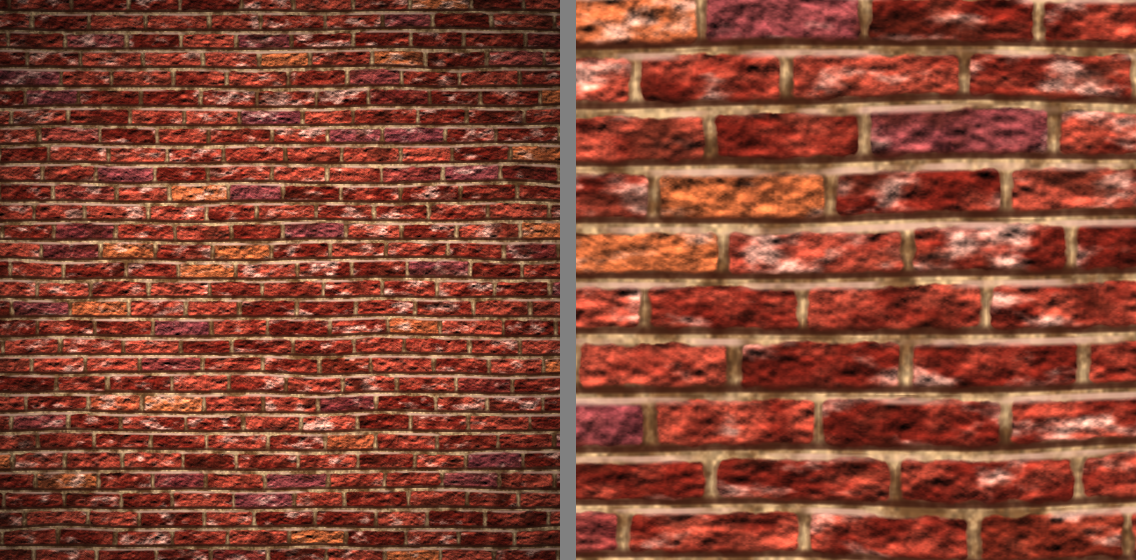
Left, the full canvas; right, a detail of the centre.
Reproduce this texture procedurally as a Shadertoy shader.

```glsl
#define ROWS 29.3
#define COLUMNS 9.75
#define ROW_START 0.31
#define JOINT_WIDTH 0.20
#define WIDTH_JITTER 0.16
#define ROW_SLIDE 0.34
#define ROUGHNESS 0.16
#define RELIEF 2.3
#define WEAR 0.75
#define VIGNETTE 0.62

const vec3 DEEP_RED = vec3(0.36, 0.10, 0.07);
const vec3 CLAY_RED = vec3(0.64, 0.26, 0.19);
const vec3 ORANGE = vec3(0.76, 0.42, 0.23);
const vec3 PLUM = vec3(0.44, 0.22, 0.25);
const vec3 PALE = vec3(0.86, 0.67, 0.59);
const vec3 MORTAR_DARK = vec3(0.40, 0.27, 0.16);
const vec3 MORTAR_LIGHT = vec3(0.80, 0.65, 0.47);
const vec3 SHADOW = vec3(0.20, 0.08, 0.05);

float hash(vec2 p) {
    vec3 q = fract(vec3(p.xyx) * 0.1031);
    q += dot(q, q.yzx + 33.33);
    return fract((q.x + q.y) * q.z);
}

float noise(vec2 p) {
    vec2 i = floor(p), f = fract(p);
    f = f * f * (3.0 - 2.0 * f);
    return mix(mix(hash(i), hash(i + vec2(1, 0)), f.x),
               mix(hash(i + vec2(0, 1)), hash(i + vec2(1, 1)), f.x), f.y);
}

float fbm(vec2 p) {
    float sum = 0.0, amplitude = 0.533;
    for (int i = 0; i < 4; i++) {
        sum += amplitude * noise(p);
        p = p * 2.03 + vec2(17.3, 9.1);
        amplitude *= 0.5;
    }
    return sum;
}

float roundBox(vec2 p, vec2 halfSize, float radius) {
    vec2 q = abs(p) - halfSize + radius;
    return length(max(q, 0.0)) + min(max(q.x, q.y), 0.0) - radius;
}

// Position of an upright joint, in brick lengths
float jointAt(float index, float row) {
    return index + WIDTH_JITTER * (hash(vec2(index + 40.0, row + 7.0)) - 0.5);
}

vec3 brickColor(vec2 p, vec2 id) {
    float tone = hash(id + 11.0), kind = hash(id + 53.0);
    vec2 shift = 31.0 * vec2(tone, kind);
    float grain = fbm(p * vec2(1.6, 2.6) + shift);
    vec3 color = mix(DEEP_RED, CLAY_RED, smoothstep(0.2, 0.8, grain + 0.5 * (tone - 0.5)));
    color = mix(color, ORANGE, 0.75 * smoothstep(0.93, 0.96, kind));
    color = mix(color, PLUM, 0.65 * (1.0 - smoothstep(0.06, 0.12, kind)));

    // Chalky wear and dark stains
    float chalk = fbm(p * vec2(1.2, 2.2) + shift.yx + 70.0);
    color = mix(color, PALE, WEAR * smoothstep(0.54, 0.82, chalk + 0.16 * (hash(id + 91.0) - 0.5)));
    float stain = fbm(p * vec2(0.8, 1.5) + 130.0);
    return mix(color, SHADOW, 0.6 * smoothstep(0.58, 0.78, stain));
}

void mainImage(out vec4 fragColor, in vec2 fragCoord) {
    vec2 uv = fragCoord / iResolution.xy;
    float brickLength = ROWS / COLUMNS;
    float pixel = ROWS / min(iResolution.x, iResolution.y);

    // Courses, slightly wavy
    vec2 p = uv * ROWS + vec2(0.0, ROW_START);
    p.y += 0.2 * (noise(p * vec2(0.3, 0.5)) - 0.5);
    float row = floor(p.y), height = fract(p.y);

    // Brick between its two uneven upright joints
    float slide = 0.08 + 0.5 * mod(row + 1.0, 2.0) + ROW_SLIDE * (hash(vec2(row, 3.0)) - 0.5);
    float x = p.x / brickLength - slide;
    float index = floor(x);
    if (x < jointAt(index, row)) index -= 1.0;
    else if (x > jointAt(index + 1.0, row)) index += 1.0;
    float left = jointAt(index, row), right = jointAt(index + 1.0, row);
    vec2 id = vec2(index + 20.0, row);
    vec2 center = vec2((x - 0.5 * (left + right)) * brickLength, height - 0.5);
    vec2 halfSize = 0.5 * vec2((right - left) * brickLength, 1.0) - 0.5 * JOINT_WIDTH;
    halfSize.y -= 0.04 * hash(id + 5.0);
    float edge = roundBox(center, halfSize, 0.12) + ROUGHNESS * (fbm(p * 2.7) - 0.5);
    float brick = 1.0 - smoothstep(-0.03 - 0.5 * pixel, 0.02 + 0.5 * pixel, edge);

    // Clay and mortar surfaces lit from above
    vec2 grainScale = vec2(2.6, 4.2);
    float slope = fbm(p * grainScale) - fbm((p + vec2(-0.04, 0.09)) * grainScale);
    vec3 clay = brickColor(p, id) * (1.0 + RELIEF * slope);
    vec3 mortar = mix(MORTAR_DARK, MORTAR_LIGHT, smoothstep(0.25, 0.75, fbm(p * 2.2 + 200.0)));
    mortar *= 0.8 + 0.4 * noise(p * 11.0);
    vec3 color = mix(mortar, clay, brick);

    // Pale upper lips, shadows under bricks and thin dark outlines
    float lip = smoothstep(0.78, 0.89, height) * (1.0 - smoothstep(0.93, 1.0, height));
    float lipWear = smoothstep(0.32, 0.68, fbm(p * vec2(0.9, 1.8) + 310.0));
    color = mix(color, PALE, 0.75 * lip * lipWear);
    float under = smoothstep(0.0, 0.07, height) * (1.0 - smoothstep(0.10, 0.24, height));
    color = mix(color, SHADOW, 0.72 * under);
    float outline = 1.0 - smoothstep(0.0, 0.06 + pixel, abs(edge - 0.02));
    color = mix(color, SHADOW, 0.35 * outline * (1.0 - lip));

    // Darkened borders
    vec2 offset = (uv - vec2(0.5, 0.47)) * 1.4;
    color *= 1.12 - VIGNETTE * smoothstep(0.35, 1.05, length(offset));
    fragColor = vec4(clamp(color, 0.0, 1.0), 1.0);
}
```
